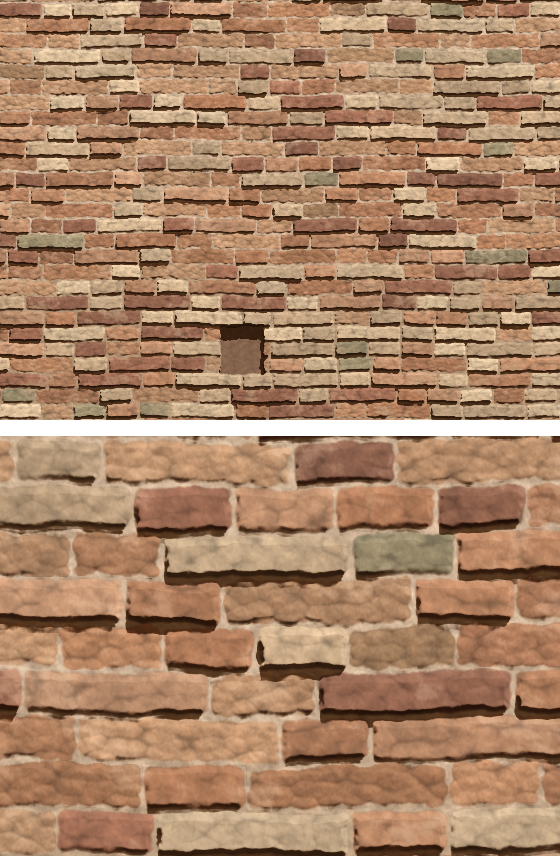
Top: the whole. Bottom: its middle third, enlarged.
This texture is drawn by a Shadertoy shader. Its source:

```glsl
// Draws an old sunlit brick wall: worn, uneven courses, pale mortar and one square hole.

struct Brick { vec2 id; float edge; };

float hash(vec2 p) {
    vec3 q = fract(vec3(p.xyx) * 0.1031);
    q += dot(q, q.yzx + 33.33);
    return fract((q.x + q.y) * q.z);
}

// Layered sines, roughly -1 to 1
float waves(vec2 p) {
    float s = 0.0, a = 0.5;
    for (int i = 0; i < 4; i++) {
        s += a * sin(p.x + 1.7 * sin(p.y * 0.8 + float(i))) * cos(p.y + sin(p.x * 0.7));
        p = mat2(1.5, 1.1, -1.1, 1.5) * p + 2.3;
        a *= 0.65;
    }
    return s;
}

// Cellular noise: distance to the nearest scattered point
float cells(vec2 p) {
    vec2 c = floor(p), f = fract(p);
    float d = 2.0;
    for (int j = -1; j <= 1; j++)
        for (int i = -1; i <= 1; i++) {
            vec2 g = vec2(i, j);
            vec2 o = vec2(hash(c + g), hash(c + g + 71.7));
            d = min(d, length(g + o - f));
        }
    return d;
}

float box(vec2 p, vec2 halfSize, float radius) {
    vec2 q = abs(p) - halfSize + radius;
    return length(max(q, 0.0)) + min(max(q.x, q.y), 0.0) - radius;
}

// Alternating long and short bricks; one unit is one course high
Brick brickAt(vec2 p) {
    p.y += 0.05 * sin(p.x * 0.45) + 0.03 * sin(p.x * 1.9 + p.y);
    float row = floor(p.y), period = 6.34;
    float u = p.x / period + 0.5 * mod(row, 2.0) + 0.4 * hash(vec2(row, 9.0));
    float cell = floor(u), f = fract(u);
    float split = 0.67 + 0.07 * (hash(vec2(cell, row + 40.0)) - 0.5);
    float lo = 0.0, hi = split, part = 0.0;
    if (f > split) { lo = split; hi = 1.0; part = 2.0; }
    else if (hash(vec2(cell + 17.0, row)) < 0.16) {
        float middle = 0.5 * split;
        if (f > middle) { lo = middle; part = 1.0; } else hi = middle;
    }
    vec2 id = vec2(cell * 4.0 + part + 50.0, row + 5.0);
    vec2 q = vec2((f - 0.5 * (lo + hi)) * period, fract(p.y) - 0.5);
    q.y += 0.025 * q.x * (hash(id + 3.3) - 0.5);
    vec2 size = vec2(0.5 * (hi - lo) * period - 0.06, 0.45 - 0.05 * hash(id + 8.1));
    return Brick(id, box(q, size, 0.12));
}

bool eroded(vec2 id) {
    return hash(id + 21.0) < mix(0.18, 0.36, smoothstep(11.0, 18.0, id.y));
}

float holeEdge(vec2 p) {
    return box(p - vec2(15.7, 4.45), vec2(1.4, 1.6), 0.15) + 0.12 * waves(p * 2.5);
}

// Relief of the wall; also reports the brick with its ragged edge
float relief(vec2 p, out Brick b, out float pits) {
    b = brickAt(p);
    pits = cells(p * vec2(2.1, 3.4));
    bool worn = eroded(b.id);
    float rough = waves(p * 4.3);
    b.edge += (worn ? 0.17 : 0.07) * (pits - 0.45) + 0.04 * rough;
    float proud = hash(b.id + 5.7);
    float level = worn ? 0.32 : 0.55 + 0.5 * proud * proud;
    float mortar = 0.17 + 0.22 * waves(p * 0.7);
    float h = mix(mortar, level, 1.0 - smoothstep(-0.13, 0.02, b.edge));
    h += (worn ? 0.22 : 0.07) * (0.5 - pits) + (worn ? 0.10 : 0.05) * rough;
    return mix(-1.4, h, smoothstep(-0.06, 0.06, holeEdge(p)));
}

vec3 brickColor(vec2 id) {
    float r = hash(id + 13.0), height = id.y - 5.0;
    float pale = mix(0.52, 0.32, smoothstep(6.0, 11.0, height));
    pale = mix(pale, 0.64, smoothstep(17.0, 23.0, height));
    vec3 cream = mix(vec3(0.85, 0.74, 0.60), vec3(0.74, 0.62, 0.49), hash(id + 2.0));
    vec3 orange = mix(vec3(0.76, 0.58, 0.45), vec3(0.68, 0.47, 0.34), hash(id + 4.0));
    vec3 red = mix(vec3(0.65, 0.44, 0.34), vec3(0.55, 0.38, 0.30), hash(id + 6.0));
    vec3 c = r < pale ? cream : r < mix(pale, 1.0, 0.6) ? orange : red;
    if (hash(id + 31.0) < 0.06) c = vec3(0.60, 0.54, 0.42);
    if (eroded(id)) c = mix(c, vec3(0.70, 0.50, 0.36), 0.65);
    return c * (0.93 + 0.14 * hash(id + 11.0));
}

void mainImage(out vec4 fragColor, in vec2 fragCoord) {
    vec2 p = fragCoord / iResolution.y * 27.23 - vec2(0.0, 0.11);
    Brick b, other;
    float pits, otherPits;
    float h = relief(p, b, pits);

    // Sun from above and slightly right: slope light and cast shadows
    vec2 sun = normalize(vec2(0.25, 1.0));
    float slope = h - relief(p + sun * 0.07, other, otherPits);
    float shadow = 0.0, reach = 0.06;
    for (int i = 0; i < 7; i++) {
        float rise = relief(p + sun * reach, other, otherPits) - h - 1.3 * reach;
        shadow = max(shadow, smoothstep(0.0, 0.2, rise));
        reach *= 1.6;
    }

    // Brick faces with stains and smeared mortar
    float stain = waves(p * 1.3), grain = waves(p * 6.0);
    vec3 mortar = mix(vec3(0.70, 0.58, 0.46), vec3(0.81, 0.70, 0.59), smoothstep(6.0, 13.0, p.y));
    vec3 color = brickColor(b.id) * (1.0 + 0.08 * stain + 0.13 * grain);
    float smear = smoothstep(0.15, 0.7, stain + 0.4 * grain) * mix(0.55, 0.25, smoothstep(7.0, 12.0, p.y));
    color = mix(color, mortar, smear);
    color *= 1.0 - 0.2 * smoothstep(0.5, 0.95, pits);
    color = mix(color, mortar * (1.0 + 0.12 * grain), smoothstep(-0.03, 0.05, b.edge));

    // Hole lining
    vec3 lining = vec3(0.52, 0.39, 0.30) * (1.0 + 0.12 * grain);
    color = mix(lining, color, smoothstep(-0.06, 0.06, holeEdge(p)));

    // Shade turns warmer as it deepens
    float light = clamp(1.0 + 1.3 * slope, 0.55, 1.1);
    color *= pow(vec3(light), vec3(0.85, 1.0, 1.15));
    color *= mix(vec3(1.0), vec3(0.41, 0.31, 0.21), shadow);
    fragColor = vec4(clamp(color, 0.0, 1.0), 1.0);
}
```
